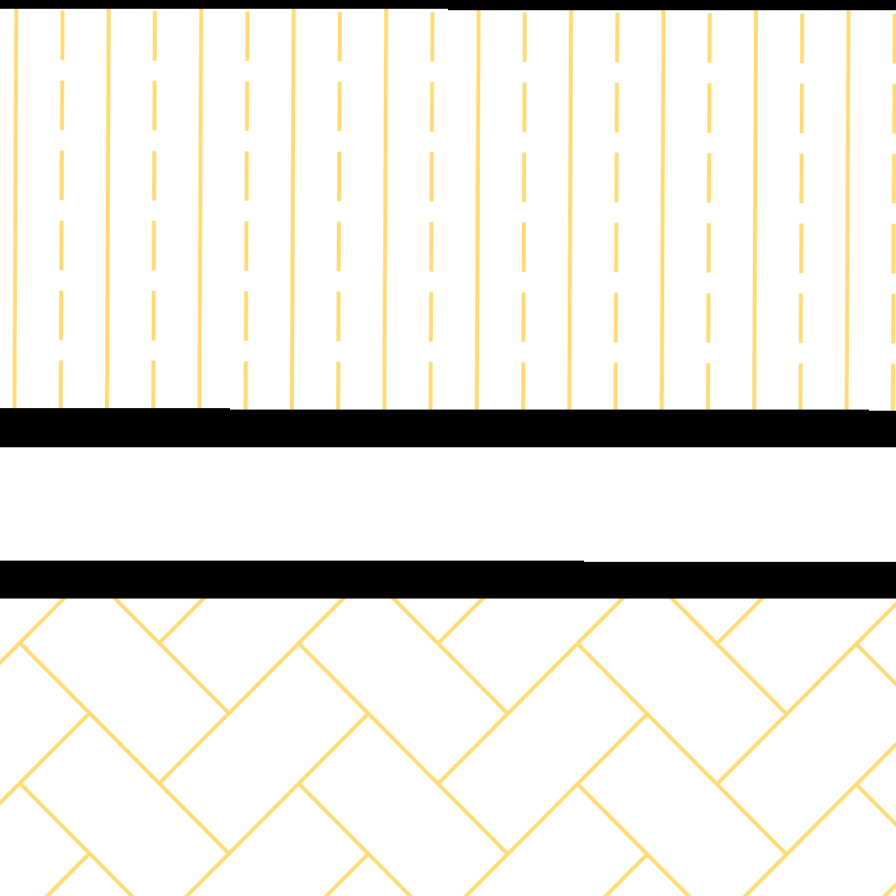
A Shadertoy shader for this pattern:

```glsl
// Draws yellow pinstripes and a herringbone weave parted by black bars on white.

const vec3 PAPER = vec3(1.0);
const vec3 INK = vec3(0.005);
const vec3 YELLOW = vec3(1.0, 0.86, 0.46);
const float LINE_HALF = 0.0022;

// Signed offset to the nearest multiple of period
float fold(float v, float period) {
    return v - period * floor(v / period + 0.5);
}

// Coverage of a shape from its signed distance
float cover(float dist, float pixel) {
    return clamp(0.5 - dist / pixel, 0.0, 1.0);
}

// Horizontal bar between two heights
float bar(float y, float top, float bottom, float pixel) {
    return cover(max(top - y, y - bottom), pixel);
}

// Slightly leaning stripes, alternately solid and dashed
float stripes(vec2 p, float pitch, float pixel) {
    float x = p.x - 0.0182 + 0.0045 * p.y;
    float line = abs(fold(x, pitch)) - LINE_HALF;
    float isDashed = mod(floor(x / pitch + 0.5), 2.0);
    float dash = abs(fold(p.y - 0.0392 - 0.004 * p.x, 0.0781)) - 0.0277;
    return cover(line, pixel) * mix(1.0, cover(dash, pixel), isDashed);
}

// Distance to diagonals three cells long, repeating every 4 by 2 cells
float diagonals(vec2 cell, float slope, vec2 unit) {
    float along = mod(cell.x, 4.0);
    float across = abs(fold(cell.y - slope * along, 2.0)) * 0.7071;
    return max(across * unit.x - LINE_HALF, (along - 3.0) * unit.x);
}

// Two crossing families of diagonals form the bricks
float herringbone(vec2 p, vec2 unit, float pixel) {
    vec2 cell = (p - vec2(0.0221, 0.7174 + 0.0015 * p.x)) / unit;
    float falling = diagonals(cell, 1.0, unit);
    float rising = diagonals(cell - vec2(2.0, 0.0), -1.0, unit);
    return cover(min(falling, rising), pixel);
}

void mainImage(out vec4 fragColor, in vec2 fragCoord) {
    // Height measured downward from the top edge
    vec2 p = fragCoord / iResolution.xy;
    p.y = 1.0 - p.y;
    float pixel = 1.0 / iResolution.y;

    // Yellow line work in the upper and lower panels
    float lines = 0.0;
    if (p.y < 0.47) lines = stripes(p, 0.0516, pixel * 1.3);
    if (p.y > 0.65) lines = herringbone(p, vec2(0.0778, 0.0783), pixel * 1.3);
    vec3 color = mix(PAPER, YELLOW, lines);

    // Black bars with small steps along their edges
    float topEdge = 0.0098 + 0.0016 * step(0.5, p.x);
    float middleEdge = 0.4555 + 0.0016 * step(0.257, p.x) + 0.0013 * step(0.97, p.x);
    float lowerEdge = 0.6257 + 0.0014 * step(0.652, p.x);
    float bars = bar(p.y, -1.0, topEdge, pixel);
    bars = max(bars, bar(p.y, middleEdge, 0.4992, pixel));
    bars = max(bars, bar(p.y, lowerEdge, 0.6680, pixel));
    color = mix(color, INK, bars);

    fragColor = vec4(color, 1.0);
}
```
